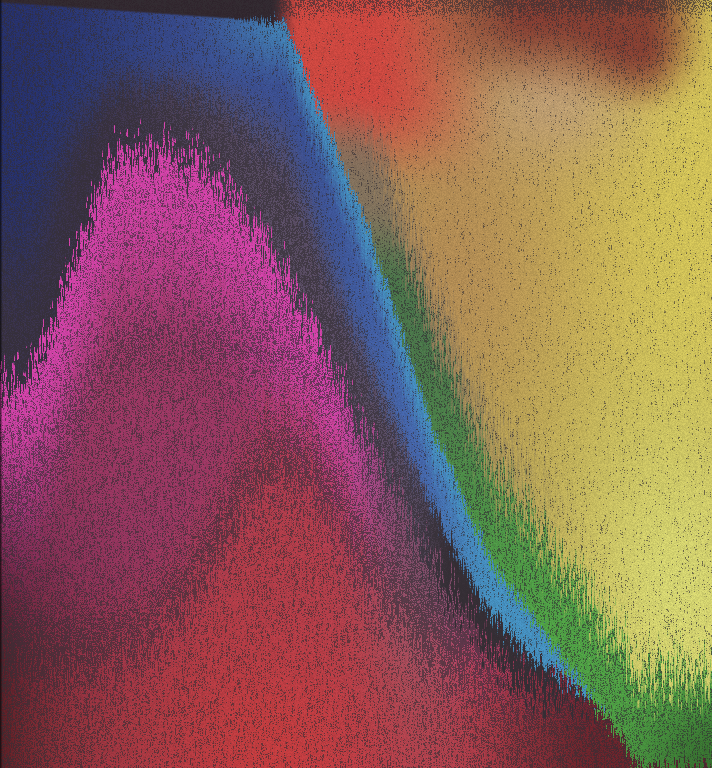
Give the GLSL for this background, as a Shadertoy shader.

```glsl
// Grainy colour terrain: a magenta-to-red hill, a blue slope behind it, and a
// green-to-gold field beyond a falling cyan ridge. Height curves split the layers;
// hashed columns fray their edges and hashed cells sprinkle them with dark grain.

float hash(vec2 p) {
    vec3 q = fract(p.xyx * vec3(0.1031, 0.1030, 0.0973));
    q += dot(q, q.yzx + 33.33);
    return fract((q.x + q.y) * q.z);
}

// Soft elliptical spot
float glow(vec2 p, vec2 centre, vec2 size) {
    vec2 d = (p - centre) / size;
    return exp(-dot(d, d));
}

// Upper boundary of the blue slope
float ridgeHeight(float x) {
    float y = 0.997 - 0.065 * x - 2.2 * max(x - 0.4, 0.0) - 0.6 * max(x - 0.51, 0.0)
            + 0.7 * max(x - 0.604, 0.0) + 0.9 * max(x - 0.688, 0.0);
    return max(y, 0.0);
}

// Upper boundary of the magenta hill
float hillHeight(float x) {
    return 0.5 + 0.3 * smoothstep(0.02, 0.18, x) - 0.7 * smoothstep(0.23, 0.78, x);
}

// Hill: magenta crest, crimson body, red core; alpha is the grain density
vec4 hillLayer(vec2 p, float depth, float fray) {
    vec3 col = mix(vec3(0.82, 0.26, 0.66), vec3(0.61, 0.22, 0.39), smoothstep(0.02, 0.3, depth));
    float core = 0.15 + 0.25 * exp(-pow((p.x - 0.4) / 0.13, 2.0));
    float below = core - p.y + fray;
    col = mix(col, vec3(0.70, 0.24, 0.29), smoothstep(-0.14, 0.12, below));
    col = mix(col, vec3(0.60, 0.34, 0.40), 0.7 * glow(p, vec2(0.58, 0.2), vec2(0.07, 0.17)));
    col = mix(col, vec3(0.77, 0.24, 0.25), glow(p, vec2(0.38, 0.02), vec2(0.16, 0.14)));
    col *= 1.0 - 0.5 * exp(-p.x / 0.11) * smoothstep(0.5, 0.1, p.y);
    col *= 1.0 - 0.4 * smoothstep(0.62, 0.85, p.x);

    // The right flank fades to grey violet
    float flank = smoothstep(0.45, 0.58, p.x) * smoothstep(0.22, 0.0, depth);
    col = mix(col, vec3(0.42, 0.30, 0.38), 0.75 * flank * smoothstep(0.12, 0.25, p.y));

    // Two darker contour bands
    float fold = 0.35 + 0.2 * smoothstep(0.0, 0.2, p.x) - 0.7 * max(p.x - 0.4, 0.0);
    float grain = 0.3 + 0.38 * exp(-pow((below + 0.01) / 0.04, 2.0));
    grain += 0.22 * exp(-pow((p.y - fold + fray) / 0.035, 2.0));
    grain += 0.15 * smoothstep(0.2, 0.0, p.x) * smoothstep(0.45, 0.1, p.y) + 0.2 * flank;
    grain -= 0.1 * glow(p, vec2(0.38, 0.05), vec2(0.18, 0.2));
    return vec4(col, grain);
}

// Slope: cyan rim, blue body, grey-violet streaks fading into shadow
vec4 slopeLayer(vec2 p, float depth, float rise) {
    vec3 col = mix(vec3(0.15, 0.19, 0.42), vec3(0.23, 0.31, 0.57), smoothstep(0.0, 0.35, p.x));
    col = mix(col, vec3(0.27, 0.40, 0.67), smoothstep(0.4, 0.6, p.x));
    float rim = smoothstep(0.09, 0.0, depth) * smoothstep(0.25, 0.45, p.x);
    rim = max(rim, smoothstep(0.58, 0.7, p.x));
    col = mix(col, vec3(0.27, 0.59, 0.76), 0.85 * rim);
    float blue = smoothstep(0.28, 0.72, rise);
    blue = mix(blue, smoothstep(0.08, 0.6, rise), smoothstep(0.12, 0.03, p.x));
    blue = mix(blue, smoothstep(0.2, 0.55, rise), smoothstep(0.4, 0.5, p.x));
    blue = mix(blue, smoothstep(0.38, 0.46, rise), smoothstep(0.54, 0.63, p.x));
    vec3 violet = mix(vec3(0.23, 0.20, 0.29), vec3(0.35, 0.30, 0.39), smoothstep(0.1, 0.4, p.x));
    violet = mix(violet, vec3(0.21, 0.18, 0.21), smoothstep(0.57, 0.64, p.x));
    col = mix(violet, col, blue);
    float grain = mix(0.6, 0.12, blue) + 0.2 * smoothstep(0.35, 0.0, p.x) * blue;
    return vec4(col, grain);
}

// Field: red top, tan middle, yellow side and a green foot
vec4 fieldLayer(vec2 p, float above, float fray) {
    vec3 col = mix(vec3(0.70, 0.55, 0.33), vec3(0.82, 0.76, 0.34), smoothstep(0.62, 0.98, p.x));
    col = mix(col, vec3(0.72, 0.66, 0.32), 0.6 * smoothstep(0.65, 0.35, p.y));
    col = mix(col, vec3(0.83, 0.83, 0.44), glow(p, vec2(0.96, 0.22), vec2(0.16, 0.25)));
    col = mix(col, vec3(0.74, 0.61, 0.49), 0.7 * glow(p, vec2(0.78, 0.87), vec2(0.12, 0.08)));
    col = mix(col, vec3(0.80, 0.28, 0.25), smoothstep(0.72, 0.52, p.x) * smoothstep(0.74, 0.88, p.y));
    float brown = smoothstep(0.86, 0.98, p.y + 0.04 * glow(p, vec2(0.9, 0.93), vec2(0.07, 0.1)));
    brown *= smoothstep(0.55, 0.75, p.x) * smoothstep(1.02, 0.9, p.x);
    col = mix(col, vec3(0.50, 0.20, 0.18), 0.9 * brown);

    // Grey veil and green foot beside the ridge
    float veil = smoothstep(0.24, 0.08, above + fray) * smoothstep(0.88, 0.78, p.y);
    col = mix(col, vec3(0.46, 0.42, 0.37), 0.8 * veil * smoothstep(0.25, 0.5, p.y));
    vec3 green = mix(vec3(0.31, 0.63, 0.27), vec3(0.29, 0.46, 0.29), smoothstep(0.15, 0.6, p.y));
    green *= 1.0 - 0.3 * glow(p, vec2(1.0, 0.0), vec2(0.1, 0.09));
    float foot = smoothstep(0.15, 0.09, above + fray) * smoothstep(0.74, 0.62, p.y);
    col = mix(col, green, foot);
    float top = smoothstep(0.97, 0.995, p.y);
    float grain = 0.02 + 0.15 * foot + 0.2 * brown + 0.1 * veil + 0.45 * top;
    col = mix(col, vec3(0.19, 0.15, 0.18), smoothstep(0.42, 0.38, p.x));
    return vec4(col, grain);
}

void mainImage(out vec4 fragColor, in vec2 fragCoord) {
    vec2 p = fragCoord / iResolution.xy;
    vec2 cell = floor(p * vec2(712.0, 768.0));
    float speck = hash(cell);
    float streak = hash(vec2(cell.x, floor(cell.y / 8.0 + 9.0 * hash(vec2(cell.x, 7.0)))));
    float fray = 0.03 * (hash(vec2(cell.x, 91.0)) - 0.5) + 0.05 * (streak - 0.5);

    // Signed heights from the two boundaries
    float above = p.y - ridgeHeight(p.x) + (0.5 * fray + 0.012 * (speck - 0.5)) * smoothstep(0.3, 0.45, p.x);
    float depth = hillHeight(p.x) - p.y + 1.3 * fray;
    float rise = clamp(-depth / max(-depth - above, 0.01), 0.0, 1.0);

    vec4 layer = slopeLayer(p, -above, rise);
    layer = mix(layer, hillLayer(p, depth, fray), smoothstep(-0.003, 0.003, depth));
    layer = mix(layer, fieldLayer(p, above, fray), smoothstep(-0.002, 0.002, above));

    // Dark grain, drawn out vertically, then slight brightness variation
    float threshold = mix(speck, streak, 0.35);
    float ink = smoothstep(0.06, -0.06, threshold - mix(0.12, 0.88, layer.a));
    vec3 col = layer.rgb * (0.94 + 0.12 * hash(cell + 37.0));
    col = mix(col, vec3(0.19, 0.17, 0.19) + 0.06 * layer.rgb, 0.68 * ink);
    col *= 1.0 - 0.6 * smoothstep(0.004, 0.0, p.x);
    fragColor = vec4(col, 1.0);
}
```
